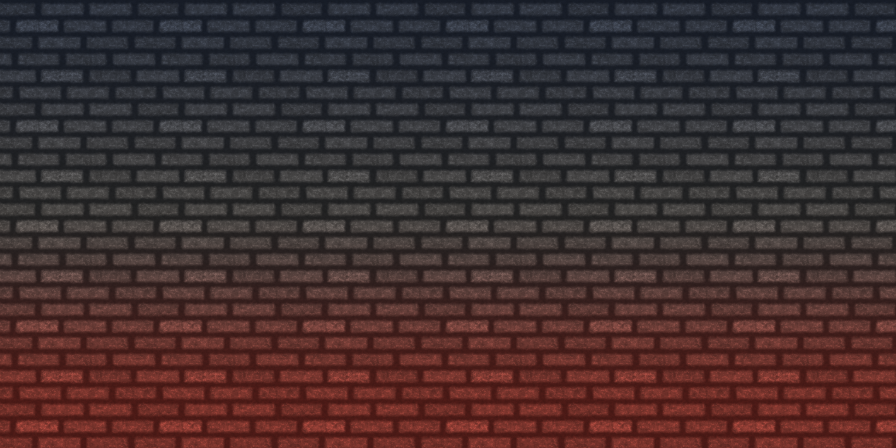
Write a Shadertoy shader that draws this pattern.

```glsl
// Draws a worn brick wall that fades from slate blue through brown to red.

const vec2 BRICK_COUNT = vec2(18.75, 26.85);  // bricks across, rows down
const vec2 TILE = vec2(3.0, 6.0);             // bricks and rows before wear repeats
const float BRICK_ASPECT = 2.86;              // cell width in row heights

float hash(vec2 p) {
    vec3 q = fract(vec3(p.xyx) * 0.1031);
    q += dot(q, q.yzx + 33.33);
    return fract((q.x + q.y) * q.z);
}

vec2 gradientAt(vec2 cell, vec2 period) {
    float angle = 6.2832 * hash(mod(cell, period) + 7.0);
    return vec2(cos(angle), sin(angle));
}

// Gradient noise that wraps after a whole number of cells
float tiledNoise(vec2 p, vec2 period) {
    vec2 i = floor(p), f = fract(p);
    vec2 u = f * f * f * (f * (f * 6.0 - 15.0) + 10.0);
    vec2 e = vec2(1.0, 0.0);
    float a = dot(gradientAt(i, period), f);
    float b = dot(gradientAt(i + e.xy, period), f - e.xy);
    float c = dot(gradientAt(i + e.yx, period), f - e.yx);
    float d = dot(gradientAt(i + e.xx, period), f - e.xx);
    return mix(mix(a, b, u.x), mix(c, d, u.x), u.y);
}

float wearNoise(vec2 p, vec2 frequency) {
    float sum = 0.0, weight = 1.0;
    for (int octave = 0; octave < 3; octave++) {
        sum += weight * tiledNoise(p * frequency, TILE * frequency);
        frequency *= 2.0;
        weight *= 0.6;
    }
    return sum;
}

float roundedBox(vec2 p, vec2 halfSize, float radius) {
    vec2 d = abs(p) - halfSize + radius;
    return length(max(d, 0.0)) + min(max(d.x, d.y), 0.0) - radius;
}

// Blends three colours from the top (0) to the bottom (1)
vec3 verticalRamp(vec3 top, vec3 middle, vec3 bottom, float t) {
    vec3 upper = mix(top, middle, smoothstep(0.0, 0.55, t));
    return mix(upper, bottom, smoothstep(0.45, 0.92, t));
}

// Staggers alternate rows with a little irregularity
float rowShift(float row) {
    float wrapped = mod(row, TILE.y);
    return mix(0.78, 0.31, mod(wrapped, 2.0)) + 0.12 * (hash(vec2(wrapped, 3.0)) - 0.5);
}

void mainImage(out vec4 fragColor, in vec2 fragCoord) {
    vec2 uv = fragCoord / iResolution.xy;
    float depth = 1.0 - uv.y;
    vec2 wall = vec2(uv.x, depth) * BRICK_COUNT - vec2(0.0, 0.06);

    // Brick layout
    float row = floor(wall.y);
    vec2 cell = vec2(wall.x - rowShift(row), wall.y);
    vec2 id = mod(floor(cell), TILE);
    vec2 local = (fract(cell) - 0.5) * vec2(BRICK_ASPECT, 1.0);

    // Surface wear
    float mottling = wearNoise(wall, vec2(6.0, 2.0));
    float grain = wearNoise(wall + 0.37, vec2(14.0, 6.0));

    // Soft, chipped brick outline
    float variation = hash(id + 11.0);
    vec2 halfSize = vec2(1.19 + 0.07 * variation, 0.335);
    float dist = roundedBox(local, halfSize, 0.12) + 0.07 * mottling;
    float softness = max(0.13, BRICK_COUNT.y / iResolution.y);
    float face = 1.0 - smoothstep(-softness, softness, dist);

    // Colours down the wall
    vec3 brick = verticalRamp(vec3(0.19, 0.21, 0.25), vec3(0.29, 0.28, 0.27),
                              vec3(0.47, 0.20, 0.17), depth);
    vec3 mortar = verticalRamp(vec3(0.09, 0.11, 0.15), vec3(0.13, 0.13, 0.13),
                               vec3(0.29, 0.10, 0.085), depth);

    // Each tile has two paler, pitted bricks
    float pale = float(id.x < 0.5 && mod(id.y, 3.0) == 1.0);
    float shade = 0.93 + 0.12 * variation + 0.12 * pale;
    shade += 0.20 * mottling + (0.16 + 0.14 * pale) * grain;
    shade += 0.10 * smoothstep(0.15, 0.5, grain);

    vec3 color = mix(mortar * (1.0 + 0.12 * grain), brick * shade, face);
    fragColor = vec4(color, 1.0);
}
```
